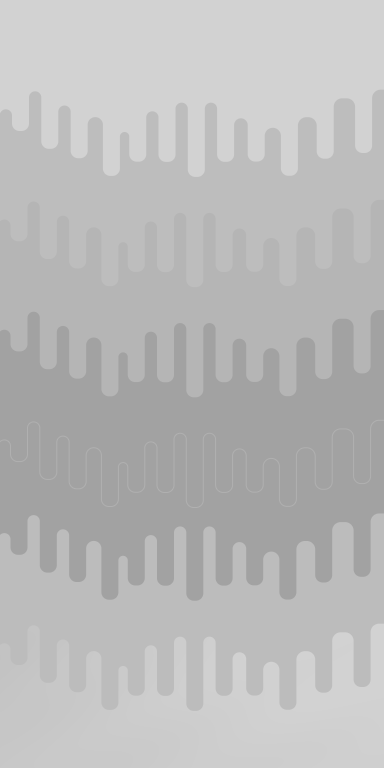
Give the GLSL for this background, as a WebGL 1 fragment shader.

```glsl
precision highp float;
uniform vec2 u_resolution;

// Centre of drip i: even spacing that widens to the right
float dripCentre(float i) {
  float wide = max(i - 7.0, 0.0);
  return 20.5 + 29.3 * i + 1.3 * wide * wide + 3.0 * exp(-4.0 * (i - 3.0) * (i - 3.0));
}

// Lower end of drip i: every third one is longer, both sides taper off
float dripEnd(float i) {
  float longer = 15.0 * step(mod(i + 0.5, 3.0), 1.0);
  return 162.0 + longer - 46.0 * exp(-1.25 * max(i, 0.0)) - 9.0 * exp(min(i, 11.0) - 11.0);
}

// Upper end of the finger left of drip i: a wave with some jitter at the left
float fingerTop(float i) {
  float wave = 14.0 * cos(6.2832 * (i - 1.5) / 5.0);
  float rise = 13.0 * pow(abs(i - 6.0) / 6.0, 6.0);
  float jitter = cos(3.1416 * i) * (4.0 + 3.0 * cos(1.5708 * (i - 1.0)));
  return 114.0 - wave - rise + jitter * step(i, 5.5);
}

// Distance to a half-infinite bar with a rounded end; q.y grows past the end
float roundBar(vec2 q, float halfWidth, float radius) {
  vec2 e = vec2(abs(q.x) - halfWidth, q.y) + radius;
  return length(max(e, 0.0)) + min(max(e.x, e.y), 0.0) - radius;
}

// Signed distance to the dripping edge, positive above it (y points down)
float dripEdge(vec2 p) {
  float drips = 1e3, fingers = 1e3, capLevel = 140.0;
  for (int n = -1; n <= 12; n++) {
    float i = float(n);
    float centre = dripCentre(i);
    float bottom = dripEnd(i);
    drips = min(drips, roundBar(p - vec2(centre, bottom), 8.5, 7.5));
    if (abs(p.x - centre) <= 8.5) capLevel = bottom - 7.5;

    float left = dripCentre(i - 1.0) + 8.5;
    float halfWidth = 0.5 * (centre - 8.5 - left);
    float middle = left + halfWidth;
    float radius = min(halfWidth, 8.5);
    float top = fingerTop(i);
    fingers = min(fingers, roundBar(vec2(p.x - middle, top - p.y), halfWidth, radius));
    if (abs(p.x - middle) < halfWidth) capLevel = top + radius;
  }
  return p.y < capLevel ? fingers : -drips;
}

// Pale bottom layer: brighter to the right, with faint diagonal streaks
float bottomTone(vec2 p) {
  float glow = smoothstep(-40.0, 330.0, p.x + 0.25 * (p.y - 640.0));
  float streak = sin(0.055 * (p.x * 0.5 + p.y)) * sin(0.021 * (p.x * 0.6 + p.y));
  float fade = smoothstep(690.0, 768.0, p.y);
  return mix(mix(0.765, 0.825, glow), 0.79, 0.5 * fade) + 0.005 * streak;
}

void main() {
  // The canvas is 384 by 768 units, measured from the top left
  vec2 uv = gl_FragCoord.xy / u_resolution;
  vec2 p = vec2(uv.x, 1.0 - uv.y) * vec2(384.0, 768.0);
  float pixel = 384.0 / u_resolution.x;

  // Layers stacked from top to bottom; the fourth edge is only a thin outline
  float tone = 0.823;
  for (int n = 0; n < 6; n++) {
    float k = float(n);
    vec2 offset = vec2(-1.5 * step(0.5, k), 110.2 * k - 17.0 * step(3.5, k));
    float d = dripEdge(p - offset);
    float fill = clamp(0.5 - d / pixel, 0.0, 1.0);
    float line = clamp(0.5 + (0.5 - abs(d)) / pixel, 0.0, 1.0);
    if (n == 0) tone = mix(tone, 0.742, fill);
    else if (n == 1) tone = mix(tone, 0.71, fill);
    else if (n == 2) tone = mix(tone, 0.635, fill);
    else if (n == 3) tone = mix(tone, 0.69, line);
    else if (n == 4) tone = mix(tone, 0.738, fill);
    else tone = mix(tone, bottomTone(p), fill);
  }
  gl_FragColor = vec4(vec3(tone), 1.0);
}
```
